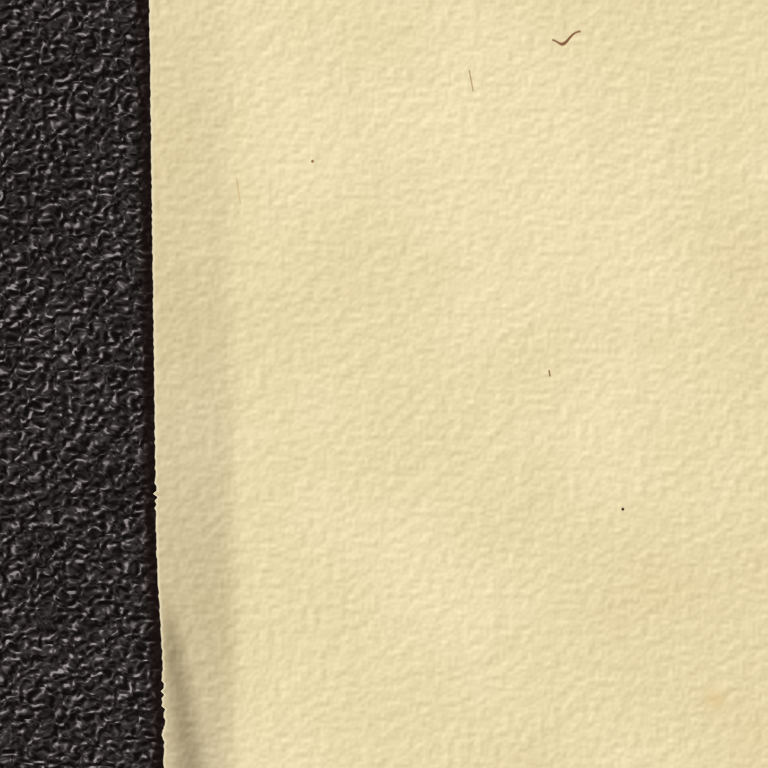
This texture is drawn by a WebGL 1 fragment shader. Its source:

```glsl
precision highp float;
// A sheet of aged cream paper lying on dark pebbled leather.
// Value noise, lit by its slope, makes both grains; smooth bands shade the
// paper's curled left margin, and short curves add stray fibres and specks.

uniform vec2 u_resolution;

float hash(vec2 p) {
  vec3 q = fract(vec3(p.xyx) * 0.1031);
  q += dot(q, q.yzx + 33.33);
  return fract((q.x + q.y) * q.z);
}

float noise(vec2 p) {
  vec2 i = floor(p);
  vec2 f = fract(p);
  f = f * f * (3.0 - 2.0 * f);
  float low = mix(hash(i), hash(i + vec2(1.0, 0.0)), f.x);
  float high = mix(hash(i + vec2(0.0, 1.0)), hash(i + vec2(1.0)), f.x);
  return mix(low, high, f.y);
}

float fbm(vec2 p) {
  float sum = 0.0;
  float weight = 0.5;
  for (int i = 0; i < 4; i++) {
    sum += weight * noise(p);
    p = mat2(1.6, 1.2, -1.2, 1.6) * p + 17.3;
    weight *= 0.5;
  }
  return sum / 0.9375;
}

// Slope of the noise towards a light at the upper left
float relief(vec2 p) {
  return noise(p + vec2(0.35, -0.4)) - noise(p - vec2(0.35, -0.4));
}

float bump(float x, float centre, float width) {
  float d = (x - centre) / width;
  return exp(-d * d);
}

float segmentDistance(vec2 p, vec2 a, vec2 b) {
  vec2 ab = b - a;
  return length(p - a - ab * clamp(dot(p - a, ab) / dot(ab, ab), 0.0, 1.0));
}

float stroke(float d, float radius, float pixel) {
  return 1.0 - smoothstep(radius - pixel, radius + pixel, d);
}

// Left border of the sheet, with two frayed stretches low down
float paperEdge(float y) {
  float fray = bump(y, 0.355, 0.018) + bump(y, 0.07, 0.05);
  float rough = (noise(vec2(y * 210.0, 3.0)) - 0.5) * (0.0012 + 0.005 * fray);
  return 0.194 + 0.013 * (1.0 - y) + 0.006 * (1.0 - smoothstep(0.12, 0.3, y)) + rough;
}

vec3 leather(vec2 uv, float inset) {
  vec2 p = uv * vec2(165.0, 205.0);
  p += 1.2 * vec2(noise(uv * 90.0), noise(uv * 90.0 + 40.0));
  float pebble = 0.5 + 0.6 * relief(p) + 0.35 * (noise(p * 1.9) - 0.5);
  float glint = smoothstep(0.62, 1.0, pebble);
  float tone = 0.05 + 0.23 * smoothstep(0.12, 0.95, pebble) + 0.25 * glint;
  tone *= 0.85 + 0.4 * fbm(uv * 14.0);
  vec3 color = tone * vec3(1.0, 0.97, 0.97) + vec3(0.012, 0.0, 0.0);
  float contact = 1.0 - smoothstep(0.006, 0.022, inset);
  return mix(color, vec3(0.085, 0.055, 0.045), 0.8 * contact);
}

vec3 paper(vec2 uv, float inset) {
  float mottling = fbm(uv * 5.0 + 8.0) - 0.5;
  vec3 color = vec3(0.912, 0.852, 0.678) + mottling * vec3(0.07, 0.08, 0.10);

  // Fine pressed grain
  float grain = relief(uv * vec2(115.0, 150.0)) + 0.7 * relief(uv * 240.0 + 31.0);
  color += 0.052 * grain;

  // Grey margin ending in a soft crease
  float lower = 1.0 - smoothstep(0.2, 0.85, uv.y);
  float crease = 0.303 + 0.006 * (noise(vec2(uv.y * 9.0, 2.0)) - 0.5);
  float margin = 1.0 - smoothstep(crease - 0.025, crease + 0.012, uv.x);
  color -= margin * (0.025 + 0.075 * lower) * vec3(1.0, 0.98, 0.75);
  color -= 0.022 * lower * bump(uv.x, crease - 0.005, 0.012);

  // Slanting fold shadow in the bottom corner
  float drop = max(0.24 - uv.y, 0.0);
  float fold = bump(uv.x, 0.214 + 0.14 * drop, 0.009 + 0.05 * drop);
  color -= 0.17 * fold * smoothstep(0.0, 0.1, drop) * vec3(1.0, 0.98, 0.86);

  // Pale cut rim beside the leather
  float rim = 1.0 - smoothstep(0.001, 0.005, inset);
  return mix(color, vec3(0.93, 0.89, 0.76), 0.7 * rim);
}

vec3 addMarks(vec3 color, vec2 uv, float pixel) {
  vec3 brown = vec3(0.47, 0.30, 0.20);
  // Curled hair near the top
  float t = clamp((uv.x - 0.72) / 0.035, 0.0, 1.0);
  float curve = 0.949 + 0.010 * smoothstep(0.25, 1.0, t) - 0.007 * bump(t, 0.38, 0.28);
  float hair = length(vec2(uv.x - 0.72 - 0.035 * t, (uv.y - curve) * 0.8));
  color = mix(color, brown, 0.85 * stroke(hair, 0.0008 + 0.0012 * bump(t, 0.5, 0.25), pixel));
  // Faint fibres
  float fibre = segmentDistance(uv, vec2(0.611, 0.908), vec2(0.616, 0.882));
  color = mix(color, brown, 0.45 * stroke(fibre, 0.0007, pixel));
  fibre = segmentDistance(uv, vec2(0.308, 0.767), vec2(0.313, 0.735));
  color = mix(color, vec3(0.78, 0.63, 0.42), 0.4 * stroke(fibre, 0.001, pixel));
  fibre = segmentDistance(uv, vec2(0.715, 0.517), vec2(0.716, 0.511));
  color = mix(color, brown, 0.7 * stroke(fibre, 0.001, pixel));
  // Specks and a rusty stain
  color = mix(color, brown, 0.75 * stroke(length(uv - vec2(0.407, 0.790)), 0.0018, pixel));
  color = mix(color, vec3(0.2, 0.16, 0.12), stroke(length(uv - vec2(0.811, 0.337)), 0.0016, pixel));
  float stain = bump(length(uv - vec2(0.931, 0.089)), 0.0, 0.012);
  return mix(color, vec3(0.86, 0.70, 0.46), 0.35 * stain);
}

void main() {
  vec2 uv = gl_FragCoord.xy / u_resolution;
  float pixel = 1.0 / min(u_resolution.x, u_resolution.y);
  float inset = uv.x - paperEdge(uv.y);
  vec3 sheet = addMarks(paper(uv, inset), uv, pixel);
  float cover = smoothstep(-pixel, pixel, inset);
  gl_FragColor = vec4(mix(leather(uv, -inset), sheet, cover), 1.0);
}
```
